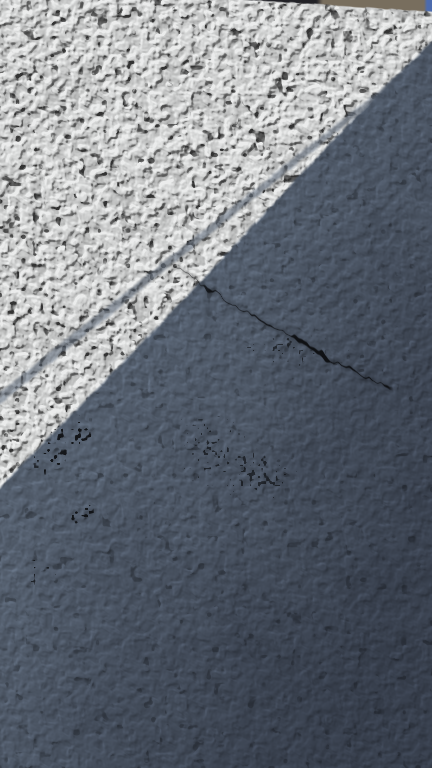
Reproduce this texture procedurally as a WebGL 1 fragment shader.

```glsl
precision highp float;
uniform vec2 u_resolution;

float hash(vec2 p) {
  return fract(sin(dot(p, vec2(127.1, 311.7))) * 43758.5453);
}

float noise(vec2 p) {
  vec2 i = floor(p), f = fract(p);
  f = f * f * (3.0 - 2.0 * f);
  return mix(mix(hash(i), hash(i + vec2(1.0, 0.0)), f.x),
             mix(hash(i + vec2(0.0, 1.0)), hash(i + 1.0), f.x), f.y);
}

float fbm(vec2 p) {
  float sum = 0.0, amp = 0.5;
  for (int i = 0; i < 4; i++) {
    sum += amp * noise(p);
    p = mat2(1.6, 1.2, -1.2, 1.6) * p + 7.3;
    amp *= 0.5;
  }
  return sum;
}

// Flattened blobs of stucco with finer grit on top
float stucco(vec2 p) {
  p += 0.006 * vec2(noise(p * 45.0), noise(p * 45.0 + 19.0));
  float blobs = smoothstep(0.22, 0.72, noise(p * 68.0));
  float lumps = smoothstep(0.2, 0.8, noise(mat2(0.8, 0.6, -0.6, 0.8) * p * 105.0));
  return 0.5 * blobs + 0.35 * lumps + 0.15 * noise(p * 210.0);
}

// Soft density of a patch of mould
float patchAt(vec2 p, vec2 centre, vec2 radius) {
  vec2 d = (p - centre) / radius;
  return exp(-dot(d, d));
}

void main() {
  vec2 p = gl_FragCoord.xy / u_resolution.x;
  p.y *= 1.7778 * u_resolution.x / u_resolution.y;
  float px = 1.0 / u_resolution.x;

  // Relief lit from the upper left
  float height = stucco(p);
  float relief = height - stucco(p + vec2(-0.0035, 0.0045));
  float broad = fbm(p * 7.0);

  // Sunlit plaster with shadowed pits
  float sun = 0.79 + 0.38 * relief + 0.14 * (height - 0.5) + 0.06 * (broad - 0.5);
  float pits = smoothstep(0.66, 0.82, noise(p * 74.0 + 31.0)) * smoothstep(0.62, 0.3, height);
  sun -= 0.42 * pits;
  sun -= 0.2 * smoothstep(0.1, 0.4, -relief);
  vec3 lit = clamp(sun, 0.2, 0.92) * vec3(1.0, 1.006, 1.005);

  // Shaded plaster, darkening to the lower right
  float fall = smoothstep(0.1, 1.0, 0.62 * p.x + 0.42 * (1.15 - p.y) + 0.25 * (broad - 0.5));
  vec3 shade = mix(vec3(0.335, 0.378, 0.437), vec3(0.215, 0.245, 0.298), fall);
  shade *= 1.0 + 0.28 * relief + 0.1 * (height - 0.5);
  shade *= 1.0 - 0.22 * smoothstep(0.72, 0.88, noise(p * 62.0 + 5.0)) * smoothstep(0.6, 0.3, height);

  // Cast shadow edge and the thin line converging with it
  float edge = p.y - (0.649 + 1.03 * p.x + 0.012 * sin(6.2832 * (p.x - 0.52)) * p.x);
  edge += 0.006 * (height - 0.5);
  float sunlight = smoothstep(-0.006, 0.008, edge);
  float cable = abs(p.y - (0.857 + 0.802 * p.x) + 0.006 * (height - 0.5));
  float cableWidth = mix(0.014, 0.008, p.x);
  sunlight *= 1.0 - 0.6 * smoothstep(cableWidth + 0.006, cableWidth - 0.007, cable);
  vec3 color = mix(shade, lit, sunlight);

  // Jagged crack, opening and closing along its length
  float along = (p.x - 0.398) / 0.509;
  float crackY = 1.164 - 0.289 * along - 0.045 * along * (1.0 - along);
  crackY += 0.012 * (noise(vec2(p.x * 38.0, 2.0)) - 0.5) + 0.007 * (noise(vec2(p.x * 110.0, 8.0)) - 0.5);
  float span = smoothstep(-0.01, 0.02, along) * smoothstep(1.01, 0.98, along);
  float opening = 0.0004 + 0.0042 * smoothstep(0.35, 0.9, noise(vec2(p.x * 48.0, 4.0)));
  opening += 0.0035 * exp(-pow((p.x - 0.735) / 0.022, 2.0)) + 0.002 * exp(-pow((p.x - 0.485) / 0.012, 2.0));
  float crackGap = abs(p.y - crackY) * 0.86;
  float crack = span * smoothstep(opening + px, opening - px, crackGap);
  crack *= mix(0.7, 1.0, smoothstep(0.1, 0.2, along));
  color *= 1.0 - 0.16 * span * smoothstep(0.012, 0.0, crackGap);
  color = mix(color, vec3(0.045, 0.05, 0.06), 0.92 * crack);

  // Dark mould specks gathered in patches
  float mould = patchAt(p, vec2(0.174, 0.775), vec2(0.045, 0.025));
  mould += 0.85 * patchAt(p, vec2(0.122, 0.713), vec2(0.035, 0.035));
  mould += 0.8 * patchAt(p, vec2(0.185, 0.59), vec2(0.035, 0.02));
  mould += 0.55 * patchAt(p, vec2(0.093, 0.455), vec2(0.03, 0.03));
  float speck = noise(p * 125.0 + 3.0);
  float spots = smoothstep(0.0, 0.12, speck - 1.0 + 0.56 * min(mould, 1.0));
  color = mix(color, vec3(0.05, 0.055, 0.065), 0.9 * spots);

  // Faint pinholes around the centre
  float faint = patchAt(p, vec2(0.606, 0.675), vec2(0.06, 0.05));
  faint += 0.8 * patchAt(p, vec2(0.49, 0.74), vec2(0.07, 0.09));
  faint += 0.7 * patchAt(p, vec2(0.66, 0.965), vec2(0.11, 0.04));
  float pinholes = smoothstep(0.0, 0.12, noise(p * 150.0 + 11.0) - 1.0 + 0.36 * min(faint, 1.0));
  color *= 1.0 - 0.55 * pinholes;

  // Sliver of background above the sloping wall top
  float rim = p.y - (1.778 - 0.066 * (p.x - 0.58)) + 0.003 * (height - 0.5);
  vec3 beyond = mix(vec3(0.13, 0.13, 0.15), vec3(0.47, 0.43, 0.37), smoothstep(0.73, 0.75, p.x));
  beyond = mix(beyond, vec3(0.3, 0.42, 0.68), smoothstep(0.98, 0.99, p.x));
  color = mix(color, beyond, smoothstep(-px, px, rim));

  gl_FragColor = vec4(color, 1.0);
}
```
